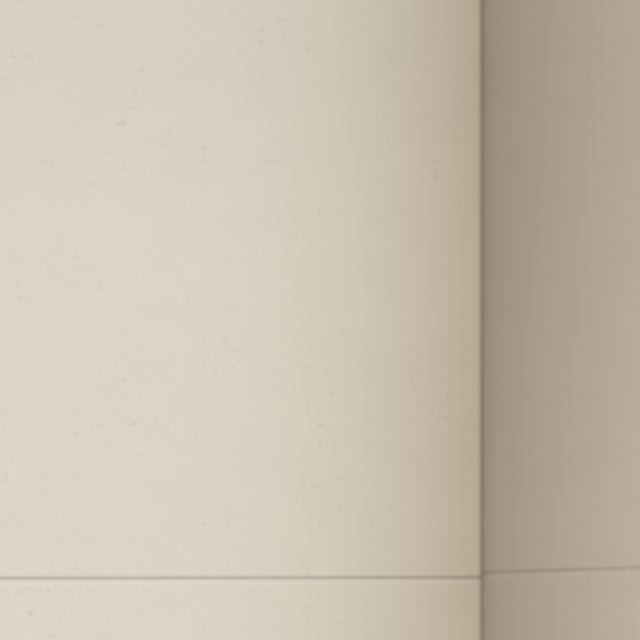
A Shadertoy shader for this texture:

```glsl
// Two pale plaster walls meeting at a shaded vertical corner, with a thin horizontal seam.

const float CORNER_X = 0.7526;
const vec3 LIT_WALL = vec3(0.864, 0.834, 0.775);
const vec3 LIT_WALL_EDGE = vec3(0.712, 0.660, 0.582);
const vec3 SHADE_EDGE = vec3(0.603, 0.551, 0.487);
const vec3 SHADE_WALL = vec3(0.722, 0.671, 0.603);

vec2 hashGradient(vec2 cell) {
    vec3 p = fract(vec3(cell.xyx) * vec3(0.1031, 0.1030, 0.0973));
    p += dot(p, p.yzx + 33.33);
    float angle = 6.2832 * fract((p.x + p.y) * p.z);
    return vec2(cos(angle), sin(angle));
}

float gradientNoise(vec2 p) {
    vec2 i = floor(p), f = fract(p);
    vec2 u = f * f * f * (f * (f * 6.0 - 15.0) + 10.0);
    vec2 e = vec2(0.0, 1.0);
    float a = dot(hashGradient(i), f);
    float b = dot(hashGradient(i + e.yx), f - e.yx);
    float c = dot(hashGradient(i + e.xy), f - e.xy);
    float d = dot(hashGradient(i + e.yy), f - e.yy);
    return mix(mix(a, b, u.x), mix(c, d, u.x), u.y);
}

float fbm(vec2 p) {
    float sum = 0.0, amplitude = 0.5;
    for (int octave = 0; octave < 4; octave++) {
        sum += amplitude * gradientNoise(p);
        p = p * 2.03 + 17.3;
        amplitude *= 0.5;
    }
    return sum;
}

// Soft line profile: 1 at its centre, fading over the given width
float softLine(float offset, float width) {
    float d = offset / width;
    return exp(-d * d);
}

// Sparse flattened pits, gathered in loose clusters
float pits(vec2 uv) {
    float cluster = smoothstep(-0.15, 0.35, fbm(uv * 7.0 + 4.0));
    float spots = gradientNoise(uv * vec2(55.0, 85.0) + 9.0);
    return cluster * smoothstep(0.30, 0.58, spots);
}

vec3 litWall(vec2 uv) {
    float falloff = pow(clamp(uv.x / CORNER_X, 0.0, 1.0), 3.6);
    vec3 color = mix(LIT_WALL, LIT_WALL_EDGE, falloff);
    return color * (1.0 - 0.022 * smoothstep(0.55, 1.0, uv.y));
}

vec3 shadedWall(vec2 uv) {
    float span = clamp((uv.x - CORNER_X) / (1.0 - CORNER_X), 0.0, 1.0);
    vec3 color = mix(SHADE_EDGE, SHADE_WALL, pow(span, 0.7));
    return color * mix(1.02, 0.975, smoothstep(0.0, 1.0, uv.y));
}

// Dark groove with a faint light lip beneath it
vec3 addSeam(vec3 color, float offset, float strength) {
    color *= 1.0 - strength * softLine(offset, 0.0032);
    return color * (1.0 + 0.018 * softLine(offset + 0.0075, 0.004));
}

void mainImage(out vec4 fragColor, in vec2 fragCoord) {
    vec2 uv = fragCoord / iResolution.xy;
    float pixel = 1.0 / iResolution.x;
    float side = smoothstep(-1.0, 1.0, (uv.x - CORNER_X) / max(pixel, 0.003));

    // Walls, each with its own seam slope
    vec3 lit = addSeam(litWall(uv), uv.y - mix(0.0965, 0.0985, uv.x), 0.14);
    float shadeSeamY = 0.1055 + 0.031 * (uv.x - CORNER_X);
    vec3 shaded = addSeam(shadedWall(uv), uv.y - shadeSeamY, 0.09);
    vec3 color = mix(lit, shaded, side);

    // Corner joint
    color *= 1.0 - 0.15 * softLine(uv.x - CORNER_X, 0.0042);
    color *= 1.0 - 0.035 * softLine(uv.x - CORNER_X - 0.006, 0.012);

    // Plaster mottling, pits and grain
    color *= 1.0 + 0.014 * fbm(uv * vec2(9.0, 13.0));
    color *= 1.0 + 0.008 * gradientNoise(uv * vec2(70.0, 120.0));
    color *= 1.0 - mix(0.05, 0.025, side) * pits(uv);

    fragColor = vec4(color, 1.0);
}
```
